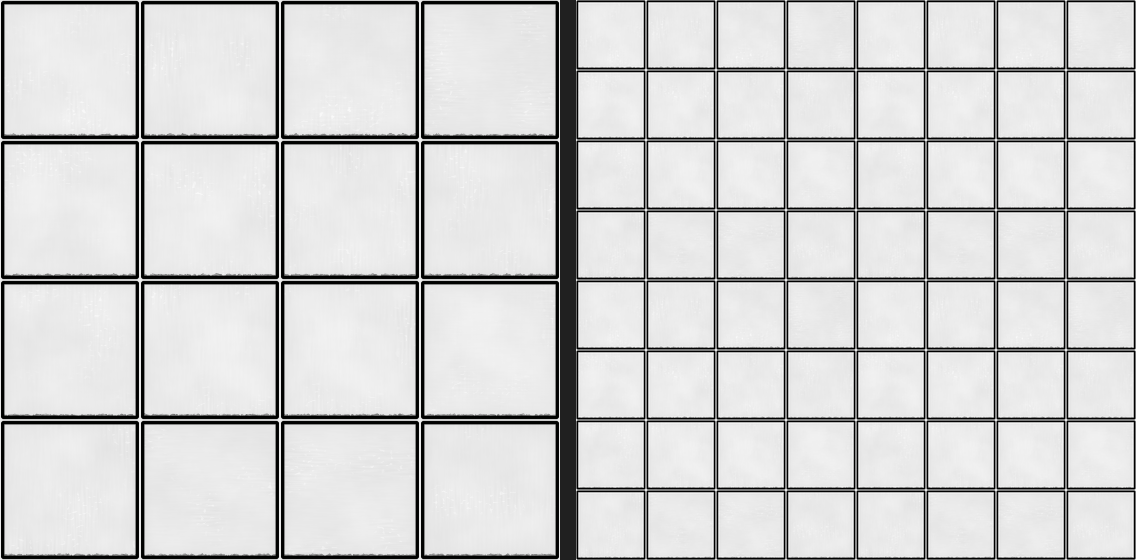
Left, the tile; right, the same tile 2 across and 2 down.
Reproduce this pattern procedurally as a WebGL 1 fragment shader.

```glsl
precision highp float;
// Four by four pale, faintly worn square tiles, each framed in black and split by thin light joints.
// Box distances draw the frames; wrapping gradient noise gives the stains, brush marks, flecks
// and the ragged grey lip above each lower frame.

uniform vec2 u_resolution;

// Lengths are in tile widths.
const float TILES = 4.0;
const float JOINT_HALF = 0.0072;
const float FRAME_INNER = 0.0315;
const float OUTER_RADIUS = 0.018;
const float INNER_RADIUS = 0.003;
const float LIP_HEIGHT = 0.009;
const float LIP_ROUGHNESS = 0.012;
const float STAIN_DEPTH = 0.045;
const float BRUSH_DEPTH = 0.022;
const float FLECK_DEPTH = 0.035;
const float EDGE_SHADE = 0.035;
const float TILE_TONE = 0.922;
const float JOINT_UPRIGHT = 0.93;
const float JOINT_LEVEL = 0.80;
const vec3 FRAME_COLOR = vec3(0.0, 0.004, 0.0);

vec2 hash2(vec2 p) {
  vec2 q = vec2(dot(p, vec2(127.1, 311.7)), dot(p, vec2(269.5, 183.3)));
  return fract(sin(q) * 43758.55);
}

float cornerSlope(vec2 corner, vec2 offset, vec2 period) {
  float angle = 6.2832 * hash2(mod(corner, period)).x;
  return dot(vec2(cos(angle), sin(angle)), offset);
}

// Gradient noise, roughly -0.7 to 0.7, repeating after a whole period.
float noise(vec2 p, vec2 period) {
  vec2 i = floor(p);
  vec2 f = p - i;
  vec2 w = f * f * f * (f * (f * 6.0 - 15.0) + 10.0);
  vec2 e = vec2(1.0, 0.0);
  float low = mix(cornerSlope(i, f, period),
                  cornerSlope(i + e.xy, f - e.xy, period), w.x);
  float high = mix(cornerSlope(i + e.yx, f - e.yx, period),
                   cornerSlope(i + e.xx, f - e.xx, period), w.x);
  return mix(low, high, w.y);
}

// Noise with the given number of cells per tile.
float tileNoise(vec2 p, vec2 cells) {
  return noise(p * cells, cells * TILES);
}

float clouds(vec2 p) {
  float sum = 0.0;
  float gain = 0.6;
  float cells = 2.0;
  for (int i = 0; i < 5; i++) {
    sum += gain * tileNoise(p, vec2(cells));
    gain *= 0.55;
    cells *= 2.0;
  }
  return sum;
}

float roundBox(vec2 p, float halfSize, float radius) {
  vec2 q = abs(p) - halfSize + radius;
  return length(max(q, 0.0)) + min(max(q.x, q.y), 0.0) - radius;
}

float inside(float d, float pixel) {
  return 1.0 - smoothstep(-0.6 * pixel, 0.6 * pixel, d);
}

// Glazed face: stains, crossed brush marks, patchy flecks and a darker rim.
float faceTone(vec2 p, vec2 seed, float rim) {
  float stain = clouds(p);
  float patches = smoothstep(0.0, 0.4, tileNoise(p + 1.7, vec2(3.0)));
  float level = tileNoise(p, vec2(7.0, 70.0));
  float upright = tileNoise(p + 0.37, vec2(64.0, 5.0));
  float brush = mix(level, upright, smoothstep(0.2, 0.8, seed.x));
  vec2 bend = 0.03 * vec2(tileNoise(p, vec2(9.0)), tileNoise(p + 2.3, vec2(9.0)));
  float fleck = smoothstep(0.22, 0.5, tileNoise(p + bend, vec2(30.0, 46.0)));
  float tone = TILE_TONE + 0.012 * (seed.y - 0.5);
  tone += STAIN_DEPTH * stain + BRUSH_DEPTH * brush * (0.35 + patches);
  tone += FLECK_DEPTH * fleck * patches;
  return tone - EDGE_SHADE * exp(-rim * 22.0) * (0.8 + stain);
}

void main() {
  vec2 grid = gl_FragCoord.xy / u_resolution * TILES;
  float pixel = TILES / min(u_resolution.x, u_resolution.y);
  vec2 cell = mod(floor(grid), TILES);
  vec2 local = fract(grid);
  vec2 centered = local - 0.5;
  vec2 seed = hash2(cell + 5.0);
  vec2 wearPoint = grid + seed * TILES;

  float outer = roundBox(centered, 0.5 - JOINT_HALF, OUTER_RADIUS);
  float inner = roundBox(centered, 0.5 - FRAME_INNER, INNER_RADIUS);
  vec3 face = vec3(faceTone(wearPoint, seed, max(-inner, 0.0)));

  // Ragged lip, broken by a few gaps.
  float ragged = tileNoise(vec2(wearPoint.x, cell.y), vec2(22.0, 1.0))
               + 0.7 * tileNoise(vec2(wearPoint.x, cell.y + 0.5), vec2(75.0, 1.0));
  float lipTop = FRAME_INNER + LIP_HEIGHT + LIP_ROUGHNESS * ragged;
  float lipGrey = 0.56 + 0.3 * tileNoise(wearPoint, vec2(45.0, 90.0));
  float lip = inside(local.y - lipTop, pixel) * smoothstep(-0.5, -0.2, ragged);
  face = mix(face, vec3(lipGrey), 0.9 * lip);

  // Joints are dimmer along rows and brightest where they cross.
  vec2 toEdge = 0.5 - abs(centered);
  float upright = 1.0 - smoothstep(0.008, 0.03, toEdge.x);
  vec3 joint = vec3(mix(JOINT_LEVEL, JOINT_UPRIGHT, upright));
  vec3 color = mix(joint, FRAME_COLOR, inside(outer, pixel));
  color = mix(color, face, inside(inner, pixel));
  gl_FragColor = vec4(clamp(color, 0.0, 1.0), 1.0);
}
```
